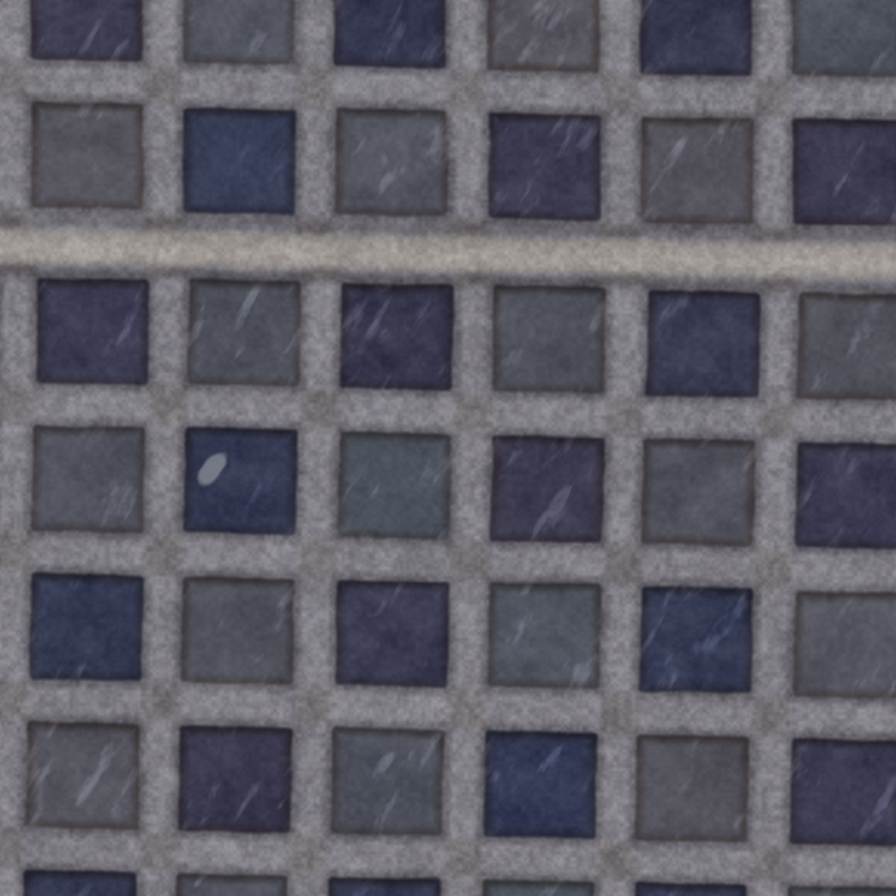
This texture is drawn by a WebGL 2 fragment shader. Its source:

```glsl
#version 300 es
precision highp float;
// Worn checkered mosaic of slate and navy tiles in rough grout, split by one pale ridge.
uniform vec2 u_resolution;
out vec4 fragColor;

float hash(vec2 p) {
    vec3 q = fract(vec3(p.xyx) * 0.1031);
    q += dot(q, q.yzx + 33.33);
    return fract((q.x + q.y) * q.z);
}

float noise(vec2 p) {
    vec2 i = floor(p), f = fract(p);
    f = f * f * (3.0 - 2.0 * f);
    return mix(mix(hash(i), hash(i + vec2(1, 0)), f.x),
               mix(hash(i + vec2(0, 1)), hash(i + vec2(1, 1)), f.x), f.y);
}

float fbm(vec2 p) {
    float sum = 0.0, amp = 0.5;
    for (int k = 0; k < 4; k++) {
        sum += amp * noise(p);
        p = p * 2.03 + 17.7;
        amp *= 0.5;
    }
    return sum / 0.9375;
}

float roundedBox(vec2 p, vec2 halfSize, float r) {
    vec2 q = abs(p) - halfSize + r;
    return length(max(q, 0.0)) + min(max(q.x, q.y), 0.0) - r;
}

void main() {
    // Canvas units, y pointing down, rows slightly tilted
    vec2 uv = gl_FragCoord.xy / u_resolution;
    uv.y = 1.0 - uv.y;
    vec2 p = uv + 0.004 * (vec2(fbm(uv * 25.0), fbm(uv * 25.0 + 40.0)) - 0.5);
    float v = p.y - 0.022 * p.x;
    float grain = noise(uv * 150.0) * 0.6 + noise(uv * 290.0 + 9.0) * 0.4 - 0.5;
    float mottle = fbm(uv * 32.0) - 0.5;

    // Two tile sheets meet at the ridge, the lower one is offset
    bool lower = v > 0.270;
    vec2 pitch = vec2(0.1703, 0.1655);
    float row = lower ? (v - 0.3665) / pitch.y + 2.0 : (v - 0.1724) / pitch.y + 1.0;
    float columnStart = lower ? 0.1029 - 0.0035 * (row - 2.0) : 0.0960;
    vec2 grid = vec2((p.x - columnStart) / pitch.x, row);
    vec2 id = floor(grid + 0.5);
    id.y = lower ? max(id.y, 2.0) : min(id.y, 1.0);
    vec2 local = (grid - id) * pitch;
    vec2 jitter = vec2(hash(id + 11.0), hash(id + 23.0)) - 0.5;
    vec2 halfTile = vec2(0.0625, 0.0590);
    float d = roundedBox(local - 0.003 * jitter, halfTile, 0.005);

    // Grout: pale raised bars, duller and browner where they cross
    vec2 outside = smoothstep(-0.006, 0.010, abs(local) - halfTile);
    float crossing = outside.x * outside.y;
    vec3 grout = mix(vec3(0.485, 0.475, 0.505), vec3(0.425, 0.405, 0.415), crossing * 0.8);
    grout *= mix(0.80, 1.04, smoothstep(0.0, 0.014, d));
    grout += 0.15 * grain + 0.09 * mottle;

    // Tiles: alternating navy and slate, each with its own tint
    bool navy = mod(id.x + id.y, 2.0) < 0.5;
    float tint = hash(id + 5.0);
    vec3 tile = navy ? mix(vec3(0.20, 0.225, 0.325), vec3(0.235, 0.225, 0.30), tint)
                     : mix(vec3(0.295, 0.32, 0.365), vec3(0.335, 0.325, 0.36), tint);
    tile += 0.06 * grain + 0.10 * mottle + 0.02 * jitter.x;

    // Pale diagonal scuffs on the tile faces
    vec2 streak = vec2(uv.x + uv.y * 0.6, (uv.y - uv.x * 0.6) * 0.35) * 48.0;
    float scuff = smoothstep(0.62, 0.85, fbm(streak + id * 7.0));
    tile += vec3(0.11, 0.11, 0.12) * scuff;

    // Shadowed rim, deepest under the upper edge
    float rim = smoothstep(-0.014, -0.001, d);
    float upperEdge = smoothstep(-0.3, -1.0, local.y / halfTile.y);
    tile *= 1.0 - rim * (0.20 + 0.16 * upperEdge);
    tile = mix(tile, tile * vec3(1.05, 0.98, 0.92), rim);
    vec3 color = mix(tile, grout, smoothstep(-0.003, 0.003, d));

    // One chipped face
    vec2 chip = mat2(0.8, -0.6, 0.6, 0.8) * (uv - vec2(0.238, 0.523));
    float chipDist = length(chip / vec2(0.012, 0.022)) + 0.7 * mottle;
    color = mix(color, vec3(0.52, 0.53, 0.57), 0.8 * smoothstep(1.1, 0.7, chipDist));

    // Pale ridge with soft shadows along both sides
    float across = p.y - 0.018 * p.x - 0.274;
    float shade = exp(-pow((abs(across) - 0.028) / 0.008, 2.0));
    color *= 1.0 - 0.16 * shade;
    vec3 ridge = vec3(0.615, 0.595, 0.580) + 0.14 * grain + 0.10 * mottle;
    ridge *= 1.03 - 6.0 * abs(across - 0.003);
    color = mix(color, ridge, smoothstep(0.025, 0.013, abs(across)));

    fragColor = vec4(clamp(color, 0.0, 1.0), 1.0);
}
```
